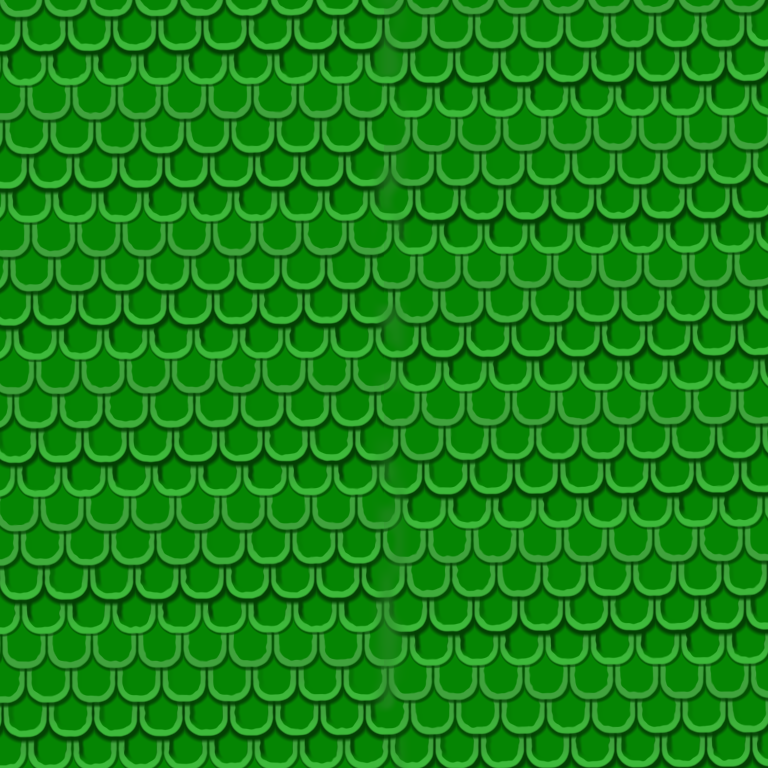
Give the GLSL for this pattern, as a three.js fragment shader.

```glsl
// Overlapping rows of rounded green scales with raised pale rims and dark shadows.
// Rows are painted from the lowest to the uppermost around each point; relief
// climbs over four rows and then resets, one row later right of a worn seam.
#define COLS 16.97        // scales across
#define ROWS 22.4         // rows down
#define HALF_WIDTH 0.475  // scale size, in column widths
#define BOTTOM 0.43
#define CORNER 0.40
#define RIM 0.135
#define EDGE 0.022        // softness of edges
#define DRIFT 0.0287      // sideways slip per row
#define TILT 0.0065       // rise of the rows to the right
#define SEAM 0.508        // position of the worn seam

varying vec2 vUv;

const vec3 BASE = vec3(0.02, 0.52, 0.01);
const vec3 PALE = vec3(0.25, 0.64, 0.24);
const vec3 BRIGHT = vec3(0.24, 0.73, 0.23);
const vec3 SHADOW = vec3(0.01, 0.25, 0.01);
const vec3 SMEAR = vec3(0.18, 0.53, 0.17);

float hash(vec2 p) {
  vec3 q = fract(vec3(p.xyx) * 0.1031);
  q += dot(q, q.yzx + 33.33);
  return fract((q.x + q.y) * q.z);
}

float noise(vec2 p) {
  vec2 i = floor(p), f = fract(p);
  f = f * f * (3.0 - 2.0 * f);
  return mix(mix(hash(i), hash(i + vec2(1.0, 0.0)), f.x),
             mix(hash(i + vec2(0.0, 1.0)), hash(i + 1.0), f.x), f.y);
}

// Signed distance to a scale: round at the bottom, open upward (y runs down).
float scaleDistance(vec2 p) {
  p.x = abs(fract(p.x + 0.5) - 0.5);
  vec2 q = p - vec2(HALF_WIDTH, BOTTOM) + CORNER;
  return length(max(q, 0.0)) + min(max(q.x, q.y), 0.0) - CORNER;
}

// Centre of the first scale in a row.
vec2 rowCentre(float row) {
  float jitter = 0.06 * (hash(vec2(row + 40.0, 7.0)) - 0.5);
  return vec2(0.5 * mod(row, 2.0) + DRIFT * row + jitter,
              0.707 + row * COLS / ROWS);
}

// Depth of shading of a row: 0 is faded, 1 is strong.
float relief(float row, float x) {
  float side = smoothstep(SEAM - 0.025, SEAM + 0.025, x);
  float level = mix(mod(row - 2.0, 4.0), mod(row - 3.0, 4.0), side) / 3.0;
  return clamp(level + 0.2 * (fract(2.0 * x) - 0.5), 0.0, 1.0);
}

// Rim and face of one scale.
vec3 scaleColor(vec2 p, float d, float strength, float wobble) {
  float low = smoothstep(-0.1, 0.3, p.y);
  float rim = RIM * mix(0.82, 1.08, low) + wobble;
  float inner = -scaleDistance(p - vec2(0.055, 0.0)) - rim;
  float shade = (1.0 - smoothstep(0.0, 0.09, inner)) * (1.0 - smoothstep(0.0, 0.22, p.y));
  vec3 face = mix(BASE, SHADOW, 0.9 * shade * smoothstep(0.2, 1.0, strength));
  vec3 line = mix(PALE, BRIGHT, low * smoothstep(0.05, 0.5, strength));
  line = mix(line, SMEAR, 0.35 * (1.0 - smoothstep(0.0, 0.04, -d)));
  return mix(line, face, smoothstep(-EDGE, EDGE, -d - rim));
}

void main() {
  vec2 p = vec2(vUv.x, 1.0 - vUv.y) * COLS;
  p.y += TILT * p.x;
  float row = ceil((p.y - 0.707 - BOTTOM) * ROWS / COLS);
  float wobble = 0.03 * (noise(p * 9.0 + 50.0) - 0.5);
  vec3 color = BASE;

  // Paint the row below, this row, then the row above.
  for (int i = 0; i < 3; i++) {
    float r = row + 1.0 - float(i);
    vec2 q = p - rowCentre(r);
    float cell = floor(q.x + 0.5);
    float wear = 0.18 * (hash(vec2(cell + 30.0, r + 30.0)) - 0.5);
    float d = scaleDistance(q) + 0.3 * wobble;

    // Shadow thrown on the row beneath, shifted slightly right.
    float below = relief(r + 1.0, vUv.x);
    float reach = mix(0.06, 0.17, below);
    float fall = 1.0 - smoothstep(0.25 * reach, reach, scaleDistance(q - vec2(0.025, 0.01)));
    color = mix(color, SHADOW, fall * mix(0.6, 1.0, below));

    float strength = clamp(relief(r, vUv.x) + wear, 0.0, 1.0);
    vec3 paint = scaleColor(q, d, strength, wobble);
    color = mix(color, paint, 1.0 - smoothstep(-EDGE, EDGE, d));
  }

  // Patchy smear along the seam.
  float seam = 1.0 - smoothstep(0.0, 0.03, abs(vUv.x - SEAM));
  color = mix(color, SMEAR, 0.55 * seam * smoothstep(0.3, 0.8, noise(p * 2.0 + 9.0)));
  gl_FragColor = vec4(color, 1.0);
}
```
